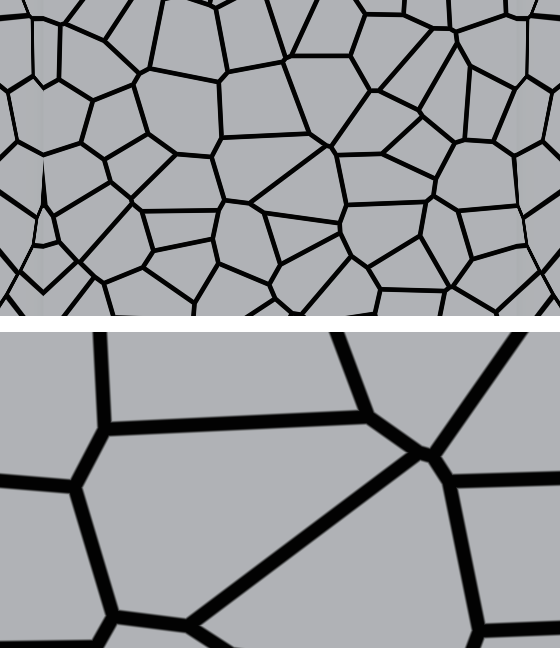
Top, the full canvas; bottom, a detail of the centre.
Write a Shadertoy shader that draws this pattern.

```glsl
const vec3  PANEL_COLOR   = vec3(0.690, 0.700, 0.712);
const vec3  CRACK_COLOR   = vec3(0.008);
const float CELLS_ACROSS  = 8.0;     // cells along the back panel, also the repeat
const float PANEL_HALF    = 0.749;   // half width of the back panel, in canvas heights
const float WALL_DEPTH    = 1.2;     // eye distance used to unfold the side walls
const float CRACK_HALF    = 0.0075;  // half width of a crack, in canvas heights
const float CRACK_SOFT    = 0.0036;  // width of the smooth edge
const float JITTER        = 0.94;    // 0 = square grid, 1 = fully irregular
const float SEAM_SHADE    = 0.03;
const float SEAM_WIDTH    = 0.012;
const vec2  SEED          = vec2(17.0, 43.0);

vec2 hash22(vec2 p) {
    vec3 q = fract(p.xyx * vec3(0.1031, 0.1030, 0.0973));
    q += dot(q, q.yzx + 33.33);
    return fract((q.xx + q.yz) * q.zy);
}

// Seed point of a cell; repeats horizontally so the walls join the panel
vec2 cellPoint(vec2 cell) {
    vec2 wrapped = vec2(mod(cell.x, CELLS_ACROSS), cell.y);
    return 0.5 + JITTER * (hash22(wrapped + SEED) - 0.5);
}

// Distance to the nearest border between Voronoi cells
float borderDistance(vec2 p) {
    vec2 base = floor(p), local = fract(p);
    vec2 nearCell = vec2(0.0), nearOffset = vec2(0.0);
    float nearest = 1e3;

    // Find the closest seed
    for (int j = -1; j <= 1; j++)
    for (int i = -1; i <= 1; i++) {
        vec2 cell = vec2(i, j);
        vec2 offset = cell + cellPoint(base + cell) - local;
        float d = dot(offset, offset);
        if (d < nearest) {
            nearest = d;
            nearCell = cell;
            nearOffset = offset;
        }
    }

    // Measure to the bisectors with its neighbours
    float border = 1e3;
    for (int j = -2; j <= 2; j++)
    for (int i = -2; i <= 2; i++) {
        if (i == 0 && j == 0) continue;
        vec2 cell = nearCell + vec2(i, j);
        vec2 offset = cell + cellPoint(base + cell) - local;
        border = min(border, dot(0.5 * (nearOffset + offset), normalize(offset - nearOffset)));
    }
    return border;
}

// Unfold the two mirrored side walls, seen in perspective
vec2 unfoldRoom(vec2 p) {
    float widening = abs(p.x) / PANEL_HALF;
    if (widening <= 1.0) return p;
    float depth = WALL_DEPTH * (1.0 - 1.0 / widening);
    return vec2(PANEL_HALF + depth, p.y / widening);
}

void mainImage(out vec4 fragColor, in vec2 fragCoord) {
    vec2 p = (fragCoord - 0.5 * iResolution.xy) / iResolution.y;
    float scale = CELLS_ACROSS / (2.0 * PANEL_HALF);

    // Cracks of even width between the cells
    vec2 surface = unfoldRoom(p) + vec2(PANEL_HALF, 0.5);
    float border = borderDistance(surface * scale) / scale;
    float soft = 0.5 * max(CRACK_SOFT, 1.2 / iResolution.y);
    float plate = smoothstep(CRACK_HALF - soft, CRACK_HALF + soft, border);

    // Faint shade where the walls meet the panel
    float seam = abs(p.x) - PANEL_HALF;
    float shade = SEAM_SHADE * exp(-abs(seam) / SEAM_WIDTH);
    shade *= smoothstep(-0.004, 0.004, seam);

    fragColor = vec4(mix(CRACK_COLOR, PANEL_COLOR * (1.0 - shade), plate), 1.0);
}
```
